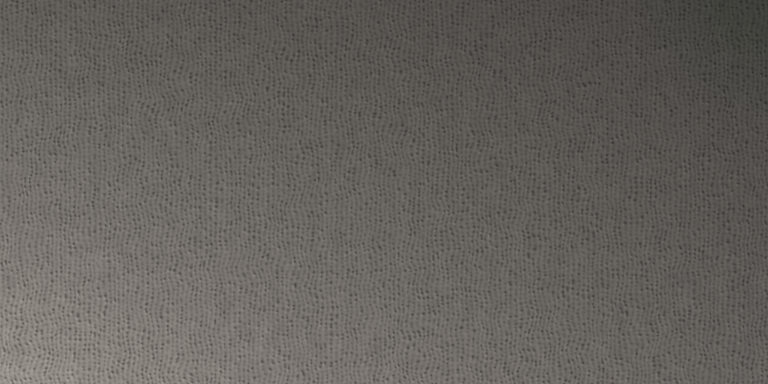
Reproduce this texture procedurally as a WebGL 2 fragment shader.

```glsl
#version 300 es
precision highp float;

uniform vec2 u_resolution;
out vec4 fragColor;

const vec2 PIT_PITCH = vec2(0.0126, 0.0110);
const float TAU = 6.28319;

vec2 hash2(vec2 p) {
    vec3 h = fract(p.xyx * vec3(0.1031, 0.1030, 0.0973));
    h += dot(h, h.yzx + 33.33);
    return fract((h.xx + h.yz) * h.zy);
}

float gradientNoise(vec2 p) {
    vec2 cell = floor(p);
    vec2 f = fract(p);
    vec2 u = f * f * f * (f * (f * 6.0 - 15.0) + 10.0);
    vec4 corner;
    for (int i = 0; i < 4; i++) {
        vec2 offset = vec2(i & 1, i >> 1);
        vec2 slope = hash2(cell + offset + 57.0) * 2.0 - 1.0;
        corner[i] = dot(slope, f - offset);
    }
    return mix(mix(corner.x, corner.y, u.x), mix(corner.z, corner.w, u.x), u.y);
}

// Bend the columns sideways and vary the spacing along them
vec2 warpColumns(vec2 p) {
    float sway = gradientNoise(p * vec2(0.16, 0.20));
    float stretch = gradientNoise(p * vec2(0.30, 0.14) + 40.0);
    return p + vec2(1.2 * sway, 0.9 * stretch);
}

// Soft scattered pits in staggered columns
float pitDepth(vec2 p, float softness) {
    vec2 home = floor(p);
    float depth = 0.0;
    for (int x = -1; x <= 1; x++) {
        float column = home.x + float(x);
        float stagger = hash2(vec2(column, 7.0)).x;
        float row = floor(p.y - stagger);
        for (int y = -1; y <= 1; y++) {
            vec2 id = vec2(column, row + float(y));
            vec2 jitter = (hash2(id + 11.0) - 0.5) * vec2(0.30, 0.50);
            vec2 variety = hash2(id + 83.0);
            vec2 center = id + vec2(0.5, 0.5 + stagger) + jitter;
            vec2 d = (p - center) * vec2(1.15, 0.92);
            float area = mix(0.07, 0.14, variety.x);
            float blurred = area + softness * softness * 0.15;
            float strength = mix(0.25, 1.0, variety.y * variety.y);
            depth += strength * area / blurred * exp(-dot(d, d) / blurred);
        }
    }
    return depth;
}

// Broad light falling off from the lower left corner
vec3 baseColor(vec2 uv) {
    vec3 bottom = mix(vec3(0.540, 0.518, 0.497), vec3(0.382, 0.366, 0.352), uv.x);
    vec3 top = mix(vec3(0.372, 0.357, 0.342), vec3(0.272, 0.263, 0.250), uv.x);
    vec3 color = mix(bottom, top, uv.y);
    float cornerGlow = smoothstep(0.5, 0.0, length(uv * vec2(1.2, 1.0)));
    float cornerShade = smoothstep(0.32, 0.0, length((1.0 - uv) * vec2(1.5, 0.8)));
    color *= 1.0 + 0.05 * cornerGlow;
    return color * mix(vec3(1.0), vec3(0.87, 0.91, 0.88), cornerShade);
}

void main() {
    vec2 uv = gl_FragCoord.xy / u_resolution;
    vec2 p = gl_FragCoord.xy / u_resolution.y;
    vec2 grid = warpColumns(p / PIT_PITCH);
    float softness = 1.0 / (u_resolution.y * PIT_PITCH.x);

    // Dark hollows with a faint lit edge
    float hollow = pitDepth(grid, softness);
    float rim = pitDepth(grid + vec2(0.25, 0.45), softness);

    // Vertical ridges between the columns, patchy wear and fine grain
    float ridge = 0.022 * cos(TAU * grid.x);
    float patches = 0.075 * gradientNoise(p * vec2(30.0, 17.0));
    float grain = 0.07 * gradientNoise(p * vec2(115.0, 80.0));
    float relief = 1.042 - 0.40 * hollow + 0.17 * rim + ridge + patches + grain;

    fragColor = vec4(baseColor(uv) * relief, 1.0);
}
```
